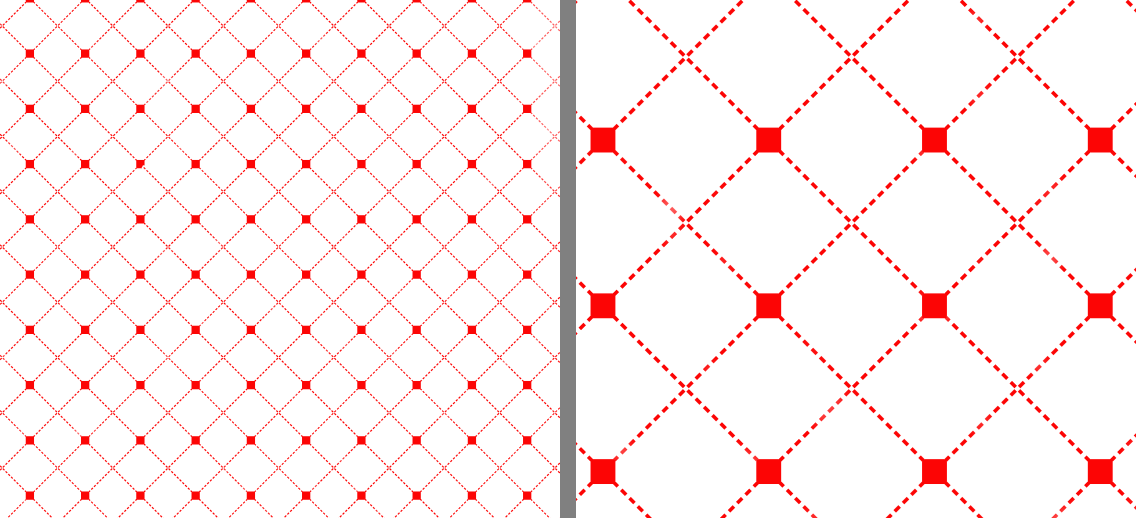
Left, the full canvas; right, a detail of the centre.
A WebGL 1 fragment shader for this pattern:

```glsl
precision highp float;
// Red squares on a white ground, joined by a diagonal lattice of fine dashes.

uniform vec2 u_resolution;

vec2 hashGradient(vec2 cell) {
  vec2 h = vec2(dot(cell, vec2(127.1, 311.7)), dot(cell, vec2(269.5, 183.3)));
  return 2.0 * fract(sin(h) * 43758.55) - 1.0;
}

float gradientNoise(vec2 p) {
  vec2 i = floor(p);
  vec2 f = p - i;
  vec2 w = f * f * f * (f * (f * 6.0 - 15.0) + 10.0);
  float a = dot(hashGradient(i), f);
  float b = dot(hashGradient(i + vec2(1.0, 0.0)), f - vec2(1.0, 0.0));
  float c = dot(hashGradient(i + vec2(0.0, 1.0)), f - vec2(0.0, 1.0));
  float d = dot(hashGradient(i + 1.0), f - 1.0);
  return mix(mix(a, b, w.x), mix(c, d, w.x), w.y);
}

// Antialiased coverage of a signed distance.
float coverage(float dist, float pixel) {
  return clamp(0.5 - dist / pixel, 0.0, 1.0);
}

// One family of dashed diagonals: across is zero on a line, along runs down it.
float dashedLines(float across, float along, float pixel) {
  float side = abs(fract(across + 0.5) - 0.5) * 0.7071;
  float dash = abs(fract(along * 10.0) - 0.5) * 0.07071;
  return coverage(side - 0.0108, pixel) * coverage(dash - 0.021, pixel);
}

void main() {
  // One unit is one repeat, with squares centred on whole numbers.
  float pixel = 10.135 / u_resolution.x;
  vec2 p = gl_FragCoord.xy * pixel - vec2(0.541, 0.405);
  vec2 cell = floor(p + 0.5);
  vec2 local = p - cell;

  // Dashes, unevenly inked and paler toward the upper right.
  float sum = p.x + p.y;
  float diff = p.x - p.y;
  float lines = max(dashedLines(diff, sum, pixel), dashedLines(sum, diff, pixel));
  float wear = smoothstep(0.1, 0.6, gradientNoise(p * 3.1)) * 0.4;
  wear += 0.35 * smoothstep(8.6, 9.4, p.x) * smoothstep(4.0, 7.0, p.y);
  lines *= 1.0 - wear;

  // Squares, one of them chipped at its lower right corner.
  float square = max(abs(local.x), abs(local.y)) - 0.075;
  if (distance(cell, vec2(2.0, 6.0)) < 0.5) {
    square = max(square, 0.045 - length(local - vec2(0.07, -0.065)));
  }

  float ink = max(lines, coverage(square, pixel));
  gl_FragColor = vec4(mix(vec3(1.0), vec3(0.99, 0.02, 0.02), ink), 1.0);
}
```
